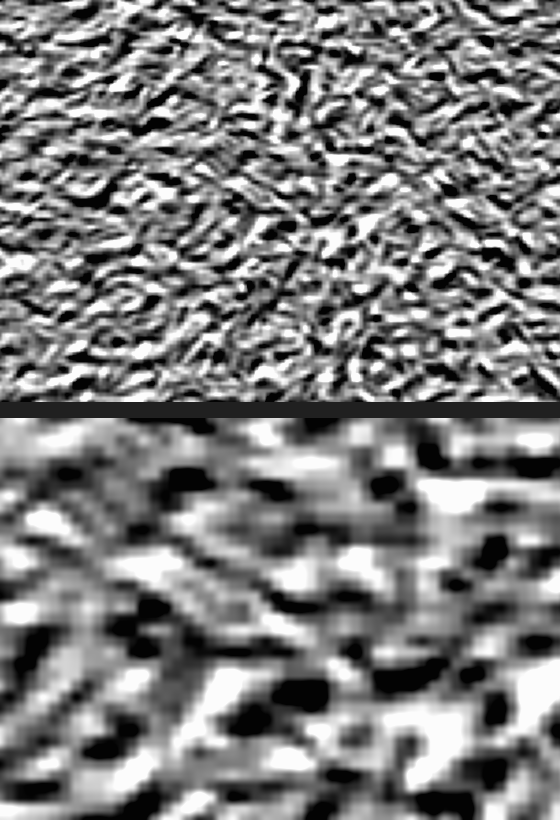
Top: the whole. Bottom: its middle third, enlarged.
A WebGL 2 fragment shader for this texture:

```glsl
#version 300 es
precision highp float;

uniform vec2 u_resolution;
out vec4 fragColor;

uint hashCell(vec2 cell) {
    uvec2 q = uvec2(ivec2(cell)) * uvec2(1597u, 7919u);
    uint h = (q.x ^ (q.y << 7)) * 74093u + q.y;
    h = (h ^ (h >> 15)) * 48271u;
    h = (h ^ (h >> 13)) * 69621u;
    return h ^ (h >> 16);
}

// Four independent values from 0 to 1 per cell
vec4 randomFour(vec2 cell) {
    uint h = hashCell(cell);
    return vec4(uvec4(h, h >> 8, h >> 16, h >> 24) & 255u) / 256.0;
}

vec2 latticeGradient(vec2 corner) {
    float angle = float(hashCell(corner) & 1023u) * 6.2832 / 1024.0;
    return vec2(cos(angle), sin(angle));
}

float gradientNoise(vec2 p) {
    vec2 cell = floor(p), f = p - cell;
    vec2 s = f * f * f * (f * (f * 6.0 - 15.0) + 10.0);
    float a = dot(latticeGradient(cell), f);
    float b = dot(latticeGradient(cell + vec2(1, 0)), f - vec2(1, 0));
    float c = dot(latticeGradient(cell + vec2(0, 1)), f - vec2(0, 1));
    float d = dot(latticeGradient(cell + vec2(1, 1)), f - vec2(1, 1));
    return mix(mix(a, b, s.x), mix(c, d, s.x), s.y);
}

// Scattered wave packets whose crests lean around a mean tilt
float waveNoise(vec2 p, float tilt, float spread) {
    vec2 cell = floor(p);
    float sum = 0.0;
    for (int i = 0; i < 9; i++) {
        vec2 id = cell + vec2(i % 3 - 1, i / 3 - 1);
        vec4 rnd = randomFour(id);
        vec2 d = p - id - rnd.xy;
        float window = max(1.0 - dot(d, d), 0.0);
        float angle = 1.5708 + tilt + spread * (2.0 * rnd.z - 1.0);
        float cycles = mix(0.8, 1.35, fract(rnd.x * 16.0));
        float phase = dot(d, vec2(cos(angle), sin(angle))) * cycles + rnd.w;
        sum += window * window * window * cos(6.2832 * phase);
    }
    return sum;
}

float ripples(vec2 p) {
    // Crests rise to the right on the left side, fall slightly on the right
    float tilt = mix(0.24, -0.12, smoothstep(0.75, 1.2, p.x));
    // Directions vary most near the centre
    float spread = mix(0.65, 1.15, exp(-5.0 * pow(p.x - 0.85, 2.0)));
    // Ripples grow finer toward the top
    vec2 q = p + vec2(0.0, 0.12 * p.y * p.y);

    float broad = gradientNoise(q * vec2(8.0, 11.0) + 61.7);
    float coarse = waveNoise(q * vec2(13.0, 14.5) + 7.3, tilt, spread);
    float fine = waveNoise(q * vec2(22.0, 23.0) + 131.6, tilt, spread + 0.1);
    float grain = gradientNoise(q * vec2(42.0, 52.0) + 217.4);
    return 0.45 * broad + coarse + 0.8 * fine + 0.65 * grain;
}

void main() {
    vec2 p = gl_FragCoord.xy / u_resolution.y;

    // Sample on a coarse raster and blend softly between its samples
    vec2 raster = p * 108.0;
    vec2 base = floor(raster);
    vec2 blend = smoothstep(0.0, 1.0, raster - base);
    float value = 0.0;
    for (int i = 0; i < 4; i++) {
        vec2 corner = vec2(i & 1, i >> 1);
        vec2 weight = mix(1.0 - blend, blend, corner);
        value += weight.x * weight.y * ripples((base + corner) / 108.0);
    }

    // Strong contrast, clipped at black and white
    float tone = clamp(0.5 + 0.57 * value, 0.01, 0.99);
    fragColor = vec4(vec3(tone), 1.0);
}
```
